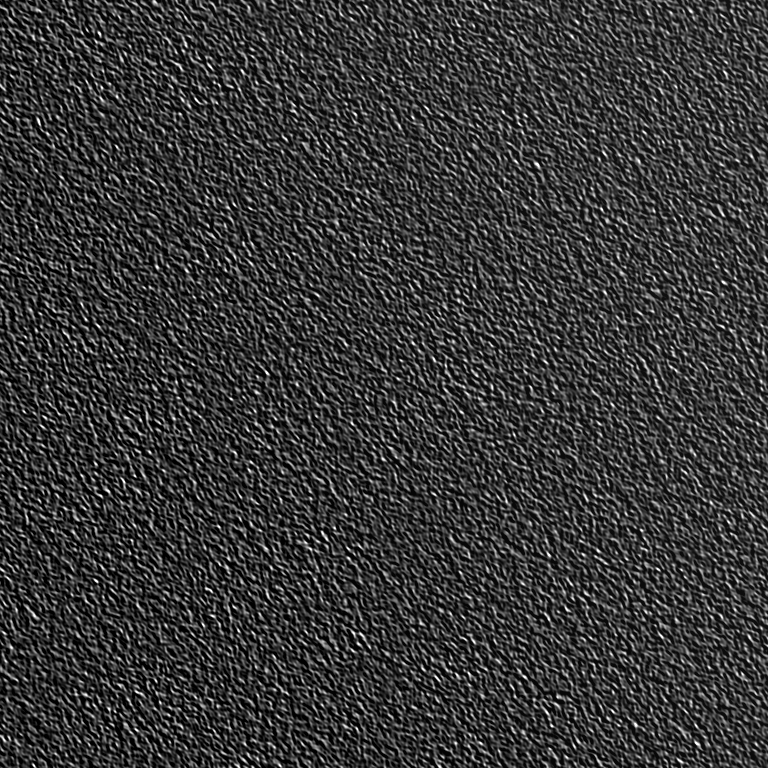
Give the GLSL for this texture, as a Shadertoy shader.

```glsl
// Fine black leather grain under raking light from the upper right.
// Scattered, slanted bump kernels sum up to a surface slope of unit variance,
// which a tone curve turns into grey; a broad sheen lifts the right side.

const float PI = 3.14159265;
const float GRAIN_CELLS = 265.0;   // kernels across the canvas height
const float GRAIN_WIDTH = 0.42;    // kernel spread across a ridge, in cells
const float GRAIN_LENGTH = 0.66;   // kernel spread along a ridge, in cells
const float LIGHT_ANGLE = 0.70;    // direction the bright flanks face
const float ANGLE_SPREAD = 0.9;    // total wander of the ridge direction

// Four random values per cell, without sine.
vec4 hash4(vec2 cell) {
    vec4 h = fract(cell.xyxy * vec4(0.1031, 0.1030, 0.0973, 0.1099));
    h += dot(h, h.wzxy + 33.33);
    return fract((h.xxyz + h.yzzw) * h.zywx);
}

// Smooth value noise from 0 to 1.
float valueNoise(vec2 p) {
    vec2 cell = floor(p);
    vec2 f = fract(p);
    f = f * f * (3.0 - 2.0 * f);
    float bottom = mix(hash4(cell).x, hash4(cell + vec2(1.0, 0.0)).x, f.x);
    float top = mix(hash4(cell + vec2(0.0, 1.0)).x, hash4(cell + 1.0).x, f.x);
    return mix(bottom, top, f.y);
}

// Slope of one elongated Gaussian bump, seen along the given angle.
float bumpSlope(vec2 d, float angle, float width, float len) {
    vec2 across = vec2(cos(angle), sin(angle));
    float u = dot(d, across);
    float v = dot(d, vec2(-across.y, across.x));
    return -u * exp(-0.5 * (u * u / (width * width) + v * v / (len * len)));
}

// Sum of randomly raised and sunken bumps, scaled to unit variance.
float grainSlope(vec2 p, float angle, float spread, float width, float len) {
    vec2 cell = floor(p);
    float sum = 0.0;
    for (int y = -2; y <= 2; y++) {
        for (int x = -2; x <= 2; x++) {
            vec2 neighbor = cell + vec2(x, y);
            vec4 rnd = hash4(neighbor + 17.0);
            float raised = rnd.w < 0.5 ? -1.0 : 1.0;
            float tilt = angle + spread * (rnd.z - 0.5);
            sum += raised * bumpSlope(p - neighbor - rnd.xy, tilt, width, len);
        }
    }
    return sum / sqrt(0.5 * PI * width * width * width * len);
}

// Grey for a slope: deep shadows, stretched highlights.
float grainTone(float slope) {
    return 0.18 + 0.192 * slope + 0.028 * slope * slope;
}

void mainImage(out vec4 fragColor, in vec2 fragCoord) {
    vec2 p = fragCoord / iResolution.y;

    // Embossed grain with gently uneven depth
    float depth = mix(0.88, 1.12, valueNoise(p * 18.0));
    float slope = grainSlope(p * GRAIN_CELLS, LIGHT_ANGLE, ANGLE_SPREAD,
                             GRAIN_WIDTH, GRAIN_LENGTH);
    float grey = max(grainTone(slope * depth), 0.015);

    // Broad sheen towards the upper right, softening the shadows there
    float sheen = smoothstep(0.1, 1.0, dot(p, vec2(0.65, 0.35)));
    grey += 0.06 * (sheen - 0.4);
    grey = mix(grey, 0.24, 0.08 * sheen);

    fragColor = vec4(vec3(clamp(grey, 0.0, 1.0)), 1.0);
}
```
